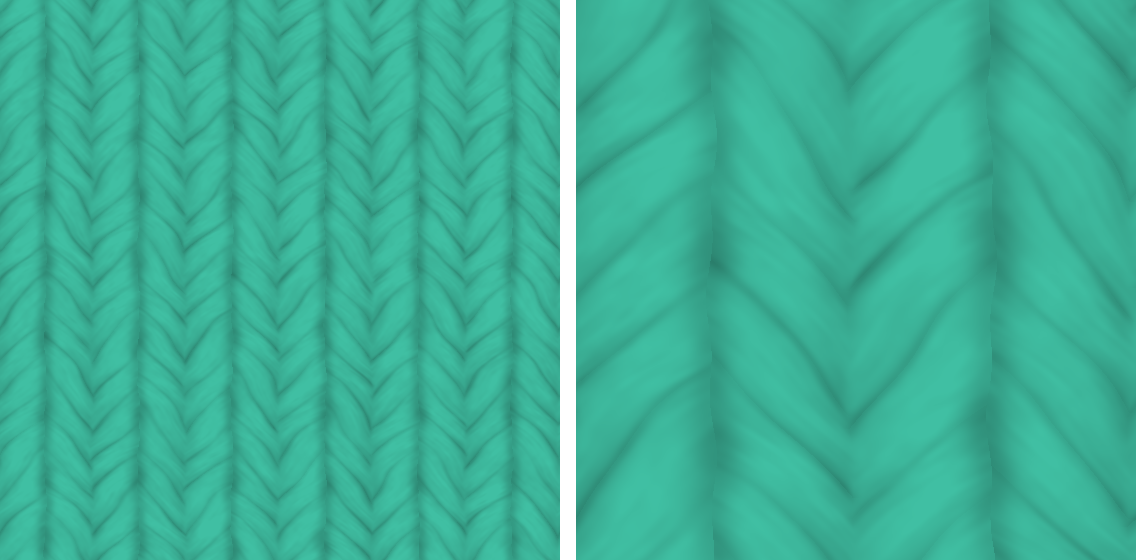
Left: the whole. Right: its middle third, enlarged.
Give the GLSL for this texture, as a WebGL 1 fragment shader.

```glsl
precision highp float;
// Chunky knitted wool: six columns of V stitches, sixteen strands high.
// Each column is two mirrored legs of slanted strands, shaded by distance
// to their creases; wrapped noise adds fibres, and sines bend the yarn.

uniform vec2 u_resolution;

const float TAU = 6.2831853;
const float COLUMNS = 6.0;
const float ROWS = 16.0;
const vec3 WOOL_LIGHT = vec3(0.250, 0.750, 0.638);
const vec3 WOOL_DEEP = vec3(0.160, 0.480, 0.408);

float hash(vec2 p) {
  vec3 q = fract(vec3(p.xyx) * 0.1031);
  q += dot(q, q.yzx + 33.33);
  return fract((q.x + q.y) * q.z);
}

// Value noise repeating after a whole number of cells on each axis.
float wrapNoise(vec2 p, vec2 period, float seed) {
  vec2 cell = floor(p);
  vec2 f = fract(p);
  f = f * f * (3.0 - 2.0 * f);
  vec2 lo = mod(cell, period) + seed;
  vec2 hi = mod(cell + 1.0, period) + seed;
  return mix(mix(hash(lo), hash(vec2(hi.x, lo.y)), f.x),
             mix(hash(vec2(lo.x, hi.y)), hash(hi), f.x), f.y);
}

float bell(float x, float width) {
  return exp(-x * x / (width * width));
}

// Fine fibres running along a strand with a slight twist.
float fibres(float across, float along, float seed) {
  float twisted = across + 0.3 * along;
  float broad = wrapNoise(vec2(twisted * 5.0, along * 3.0), vec2(ROWS * 5.0, 64.0), seed);
  float fine = wrapNoise(vec2(twisted * 11.0, along * 5.0), vec2(ROWS * 11.0, 64.0), seed + 9.0);
  return 0.5 * (broad + fine) - 0.5;
}

// Brightness of one leg; t runs from the V centre (0) to the gutter (1).
float legShade(float t, float y, float slope, float seed) {
  float rise = slope * (t + 0.22 * t * (1.0 - t));
  float phase = TAU * hash(vec2(seed, 4.0));
  float bend = 0.14 * sin(TAU * 3.0 * y + phase) + 0.10 * sin(TAU * 7.0 * y + 2.0 * phase);
  float across = y * ROWS + 0.25 - rise + bend;
  float f = fract(across);
  float edge = min(f, 1.0 - f);
  float tone = hash(vec2(mod(floor(across), ROWS), seed)) - 0.5;

  // Creases vary in depth from strand to strand and fade near the gutter.
  float boundary = mod(floor(across + 0.5), ROWS);
  float depth = mix(0.55, 1.25, hash(vec2(boundary, seed + 50.0)));
  float fade = 1.0 - smoothstep(0.55, 1.0, t);
  float crease = bell(edge, 0.075) * depth * mix(0.07, 0.20, fade);
  float roundness = 0.10 * depth * bell(edge, 0.24) + 0.08 * (0.5 - f) * (1.0 - t);

  // Strand ends tuck in at the centre.
  float notch = bell(edge, 0.25);
  float tuck = bell(t, 0.18 + 0.16 * notch) * (0.15 + 0.13 * notch);
  float slopeLight = 0.07 * (1.0 - smoothstep(0.0, 0.65, t));

  float shade = 0.98 - crease - roundness - tuck - slopeLight;
  return shade + 0.06 * tone + 0.23 * fibres(across, t, seed * 3.0);
}

// Soft straight furrow between columns, with a dark pit at every second strand.
float gutterShade(float distance, float y, float column) {
  float pitch = y * ROWS * 0.5 - 0.19 + 0.08 * sin(TAU * (2.0 * y + hash(vec2(column, 80.0))));
  float pit = bell(fract(pitch + 0.5) - 0.5, 0.2);
  return bell(distance, 0.075 + 0.02 * pit) * (0.40 + 0.20 * pit);
}

void main() {
  vec2 p = gl_FragCoord.xy / u_resolution;

  // Column position with a gentle sideways sway
  float sway = 0.008 * sin(TAU * (ROWS * p.y + p.x)) + 0.012 * sin(TAU * (5.0 * p.y + 2.0 * p.x));
  float x = p.x * COLUMNS + 0.016 + sway;
  float column = mod(floor(x + 0.5), COLUMNS);
  float offset = fract(x + 0.5) - 0.5;

  // Two legs, blended softly where they meet
  float leftLeg = legShade(max(-2.0 * offset, 0.0), p.y, 1.55, column + 1.0);
  float rightLeg = legShade(max(2.0 * offset, 0.0), p.y, 1.25, column + 21.0);
  float shade = mix(leftLeg - 0.04, rightLeg + 0.02, smoothstep(-0.04, 0.04, offset));
  shade -= gutterShade(0.5 - abs(offset), p.y, mod(floor(x), COLUMNS));

  // Soft fuzz and broad unevenness over the whole cloth
  shade += 0.06 * (wrapNoise(p * 110.0, vec2(110.0), 5.0) - 0.5);
  shade += 0.04 * (wrapNoise(p * 18.0, vec2(18.0), 40.0) - 0.5);

  gl_FragColor = vec4(mix(WOOL_DEEP, WOOL_LIGHT, clamp(shade, 0.0, 1.0)), 1.0);
}
```
